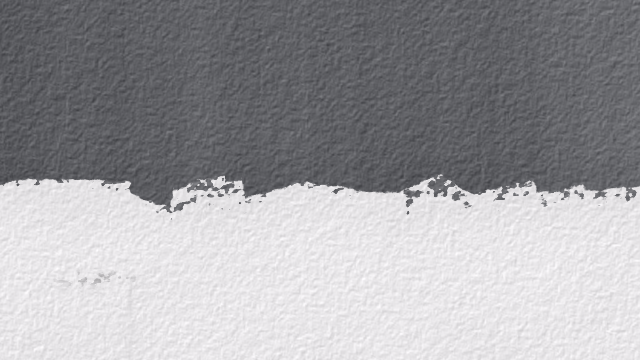
A WebGL 2 fragment shader for this texture:

```glsl
#version 300 es
precision highp float;
// A rough plaster wall, dark grey above, with ragged white paint brushed over the lower half.
uniform vec2 u_resolution;
out vec4 fragColor;

// Top of the white paint, as fractions of the canvas
const vec2 paintEdge[24] = vec2[24](
  vec2(0.0, .488), vec2(.05, .502), vec2(.13, .501), vec2(.202, .496),
  vec2(.206, .461), vec2(.228, .442), vec2(.268, .428), vec2(.272, .470),
  vec2(.31, .502), vec2(.35, .513), vec2(.353, .495), vec2(.379, .495),
  vec2(.384, .449), vec2(.47, .494), vec2(.55, .478), vec2(.56, .466),
  vec2(.625, .468), vec2(.685, .516), vec2(.74, .461), vec2(.834, .5),
  vec2(.838, .466), vec2(.912, .484), vec2(.918, .47), vec2(1.0, .482));

// Dry brush patches: centre x, half width, depth below the edge, strength
const vec4 dryPatches[8] = vec4[8](
  vec4(.172, .032, .045, .8), vec4(.245, .028, .035, .7),
  vec4(.325, .056, .095, 1.0), vec4(.51, .048, .04, .75),
  vec4(.682, .056, .09, 1.0), vec4(.805, .032, .07, .85),
  vec4(.878, .037, .065, .9), vec4(.965, .042, .055, .8));

float hash(vec2 cell) {
  uvec2 q = uvec2(ivec2(cell)) * uvec2(1597334673u, 3812015801u);
  uint n = (q.x ^ q.y) * 1597334673u;
  n = (n ^ (n >> 15u)) * 2246822519u;
  return float((n ^ (n >> 13u)) >> 8u) / 16777216.0;
}

float noise(vec2 p) {
  vec2 i = floor(p), f = fract(p);
  f = f * f * (3.0 - 2.0 * f);
  return mix(mix(hash(i), hash(i + vec2(1, 0)), f.x),
             mix(hash(i + vec2(0, 1)), hash(i + vec2(1, 1)), f.x), f.y);
}

float fbm(vec2 p) {
  float sum = 0.0, amp = 0.53;
  for (int i = 0; i < 4; i++) {
    sum += amp * noise(p);
    p = mat2(1.6, 1.2, -1.2, 1.6) * p + 7.3;
    amp *= 0.5;
  }
  return sum;
}

float plasterHeight(vec2 p) {
  vec2 q = p + 0.006 * vec2(noise(p * 45.0), noise(p * 45.0 + 31.0));
  return 0.35 * noise(q * 48.0) + 0.6 * noise(q * 98.0 + 5.0) + 0.3 * noise(q * 190.0 + 11.0);
}

// Returns the edge height and the slope there
vec2 edgeAt(float x, float aspect) {
  vec2 result = vec2(paintEdge[0].y, 0.0);
  for (int i = 0; i < 23; i++) {
    vec2 a = paintEdge[i], b = paintEdge[i + 1];
    if (x >= a.x) {
      float t = clamp((x - a.x) / (b.x - a.x), 0.0, 1.0);
      result = vec2(mix(a.y, b.y, t), (b.y - a.y) / ((b.x - a.x) * aspect));
    }
  }
  return result;
}

void main() {
  vec2 uv = gl_FragCoord.xy / u_resolution;
  float aspect = u_resolution.x / u_resolution.y;
  vec2 p = vec2(uv.x * aspect, uv.y);
  float pixel = 1.0 / u_resolution.y;

  // Relief lit from the upper left
  float height = plasterHeight(p);
  float relief = height - plasterHeight(p + vec2(-0.0035, 0.0045));

  // Ragged paint boundary
  vec2 wobble = vec2(fbm(p * 55.0), fbm(p * 55.0 + 40.0)) - 0.5;
  vec2 edge = edgeAt(uv.x + wobble.x * 0.009, aspect);
  float depth = edge.x - uv.y + wobble.y * 0.016;
  float cover = smoothstep(-pixel, pixel, depth / sqrt(1.0 + edge.y * edge.y));

  // Bare specks where the brush ran dry
  float dry = 0.62 * (1.0 - smoothstep(0.0, 0.03, depth));
  for (int i = 0; i < 8; i++) {
    vec4 d = dryPatches[i];
    float across = 1.0 - smoothstep(d.y * 0.75, d.y * 1.15, abs(uv.x - d.x));
    dry = max(dry, d.w * across * (1.0 - smoothstep(d.z * 0.25, d.z * 1.1, depth)));
  }
  vec2 stroke = mat2(0.96, -0.28, 0.28, 0.96) * p;
  float grain = 0.6 * fbm(stroke * vec2(38.0, 95.0)) + 0.4 * noise(p * 105.0 + 3.0);
  float bare = smoothstep(-0.05, 0.06, grain - 0.86 + 0.37 * dry);
  cover *= 1.0 - 0.9 * bare * smoothstep(0.0, 0.15, dry);

  // Grey wall: soft clouds, vertical roller streaks, paler right side
  float clouds = fbm(p * 3.5) - 0.5;
  float streaks = noise(vec2(p.x * 38.0, p.y * 1.5)) - 0.5;
  float tone = 0.375 + 0.035 * clouds + 0.018 * streaks;
  tone += 0.04 * smoothstep(0.75, 0.95, uv.x) - 0.025 * (1.0 - smoothstep(0.0, 0.12, uv.x));
  tone += 0.02 * exp(-pow((uv.x - 0.31) / 0.06, 2.0)) - 0.02 * smoothstep(0.62, 0.48, uv.y);
  vec3 grey = vec3(tone - 0.003, tone, tone + 0.017) + relief * 0.19;

  // White paint, slightly dimmer near its top, with faint scuffs at lower left
  float white = 0.907 - 0.02 * smoothstep(0.3, 0.48, uv.y) + 0.03 * clouds;
  vec2 scuff = (uv - vec2(0.15, 0.225)) / vec2(0.06, 0.022);
  white -= 0.22 * exp(-dot(scuff, scuff)) * smoothstep(0.55, 0.7, grain);
  white -= 0.025 * exp(-pow((uv.x - 0.204) / 0.004, 2.0)) * smoothstep(0.3, 0.2, uv.y);
  vec3 paint = vec3(white + 0.003, white - 0.004, white + 0.005) + relief * 0.15;

  fragColor = vec4(clamp(mix(grey, paint, cover), 0.0, 1.0), 1.0);
}
```
